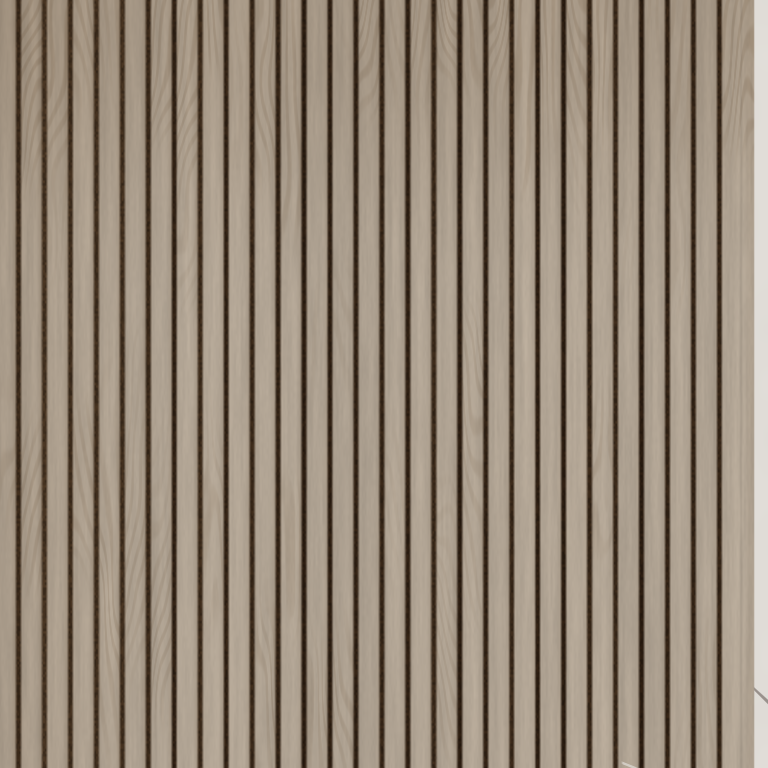
Reproduce this texture procedurally as a WebGL 1 fragment shader.

```glsl
precision highp float;
// Vertical oak slat panel with narrow dark grooves, ending at a pale wall on the right.
uniform vec2 u_resolution;

const float PITCH = 0.0338;        // distance between grooves
const float FIRST_GROOVE = 0.0241; // centre of the leftmost groove
const float LAST_INDEX = 27.0;     // 28 grooves, counted from zero
const float PANEL_END = 0.982;

const vec3 OAK = vec3(0.685, 0.635, 0.572);
const vec3 OAK_DARK = vec3(0.55, 0.48, 0.40);
const vec3 GROOVE = vec3(0.155, 0.10, 0.055);
const vec3 GROOVE_BROWN = vec3(0.29, 0.215, 0.14);
const vec3 WALL = vec3(0.88, 0.865, 0.845);
const vec3 WALL_SHADOW = vec3(0.60, 0.57, 0.55);

float hash(vec2 p) {
  return fract(sin(dot(p, vec2(12.9898, 78.233))) * 43758.5453);
}

float noise(vec2 p) {
  vec2 i = floor(p);
  vec2 f = fract(p);
  f = f * f * (3.0 - 2.0 * f);
  float low = mix(hash(i), hash(i + vec2(1.0, 0.0)), f.x);
  float high = mix(hash(i + vec2(0.0, 1.0)), hash(i + vec2(1.0, 1.0)), f.x);
  return mix(low, high, f.y);
}

// Slanted, bending growth lines that appear in patches, mostly near the top.
float figure(vec2 p, float id) {
  float seed = hash(vec2(id, 4.7));
  float patchy = noise(vec2(id * 7.31, p.y * 4.0 + seed * 20.0));
  float amount = smoothstep(0.55, 0.95, patchy + 0.3 * smoothstep(0.7, 1.0, p.y));
  float bend = noise(vec2(p.x * 45.0 + seed * 30.0, p.y * 9.0));
  float slant = mix(-2.2, 2.2, seed);
  float rings = sin(p.x * 480.0 + p.y * 70.0 * slant + bend * 14.0);
  return amount * smoothstep(-0.2, 1.0, rings);
}

// Wood of one slat; side is its position across, from 0 to 1.
vec3 slatColor(vec2 p, float id, float side) {
  float tone = hash(vec2(id, 1.3)) - 0.5;
  vec2 q = p + vec2(0.0, hash(vec2(id, 8.1)) * 9.0);
  float fibre = noise(q * vec2(330.0, 16.0)) - 0.5;
  float streak = noise(q * vec2(130.0, 3.0)) - 0.5;
  float pores = noise(q * vec2(500.0, 130.0)) - 0.5;
  float light = 1.0 + 0.035 * tone + 0.05 * fibre + 0.05 * streak + 0.025 * pores;
  float shade = 0.30 * figure(p, id);
  shade += 0.28 * smoothstep(0.6, 1.0, p.y);
  shade += 0.20 * smoothstep(0.25, 0.0, p.x);
  // rounded edges: a tan right flank and a faint highlight inside it
  shade += 0.30 * smoothstep(0.68, 0.92, side) * mix(1.0, 0.45, p.x);
  light += 0.025 * smoothstep(0.3, 0.0, abs(side - 0.55));
  return mix(OAK, OAK_DARK, shade) * light;
}

// Groove floor: brown at left, darker at right, with dusty specks.
vec3 grooveColor(vec2 p, float index) {
  float brown = hash(vec2(index, 6.2)) * 0.45 + 0.4 * smoothstep(0.4, 0.0, p.x);
  float speck = noise(p * vec2(420.0, 300.0));
  return mix(GROOVE, GROOVE_BROWN, brown) * (0.8 + 0.4 * speck);
}

// Wall beside the panel, with a small wedge of shadow near the floor.
vec3 wallColor(vec2 p, float px) {
  float top = 0.105 - (p.x - PANEL_END) * 0.9;
  float wedge = smoothstep(-px, px, top - p.y);
  wedge *= smoothstep(-px, px, p.y - 0.101 + (p.x - PANEL_END) * 1.0);
  float mottling = 0.012 * (noise(p * vec2(30.0, 14.0)) - 0.5);
  return mix(WALL + mottling, WALL_SHADOW, wedge);
}

void main() {
  vec2 p = gl_FragCoord.xy / u_resolution;
  float px = 1.0 / min(u_resolution.x, u_resolution.y);

  // repeat across the canvas
  float s = (p.x - FIRST_GROOVE) / PITCH;
  float id = min(floor(s), LAST_INDEX);
  float nearest = floor(s + 0.5);
  float fromGroove = abs(s - nearest) * PITCH;
  float hasGroove = 1.0 - step(LAST_INDEX + 0.5, nearest);

  // slats, with the wider last one running to the panel end
  float side = id < LAST_INDEX ? s - id : (s - id) * PITCH / (PANEL_END - FIRST_GROOVE - LAST_INDEX * PITCH);
  vec3 color = slatColor(p, id, side);
  color *= 1.0 - 0.07 * smoothstep(0.003, 0.0, abs(p.x - 0.965));

  // soft-sided grooves of slightly uneven width
  float halfWidth = 0.0052 + 0.0006 * (hash(vec2(nearest, 2.9)) - 0.5);
  halfWidth += 0.0003 * (noise(vec2(nearest * 5.3, p.y * 60.0)) - 0.5);
  float groove = 1.0 - smoothstep(0.0009, halfWidth + 0.25 * px, fromGroove);
  color = mix(color, grooveColor(p, nearest), groove * hasGroove);

  // pale sliver at the bottom edge
  float sliver = abs(p.y - 0.006 + (p.x - 0.812) * 0.4);
  float span = smoothstep(0.808, 0.812, p.x) * smoothstep(0.834, 0.826, p.x);
  color = mix(color, WALL, 0.7 * span * (1.0 - smoothstep(0.0008, 0.0025, sliver)));

  // panel end and wall
  float wall = smoothstep(-px, px, p.x - PANEL_END);
  color = mix(color, wallColor(p, px), wall);
  gl_FragColor = vec4(color, 1.0);
}
```
